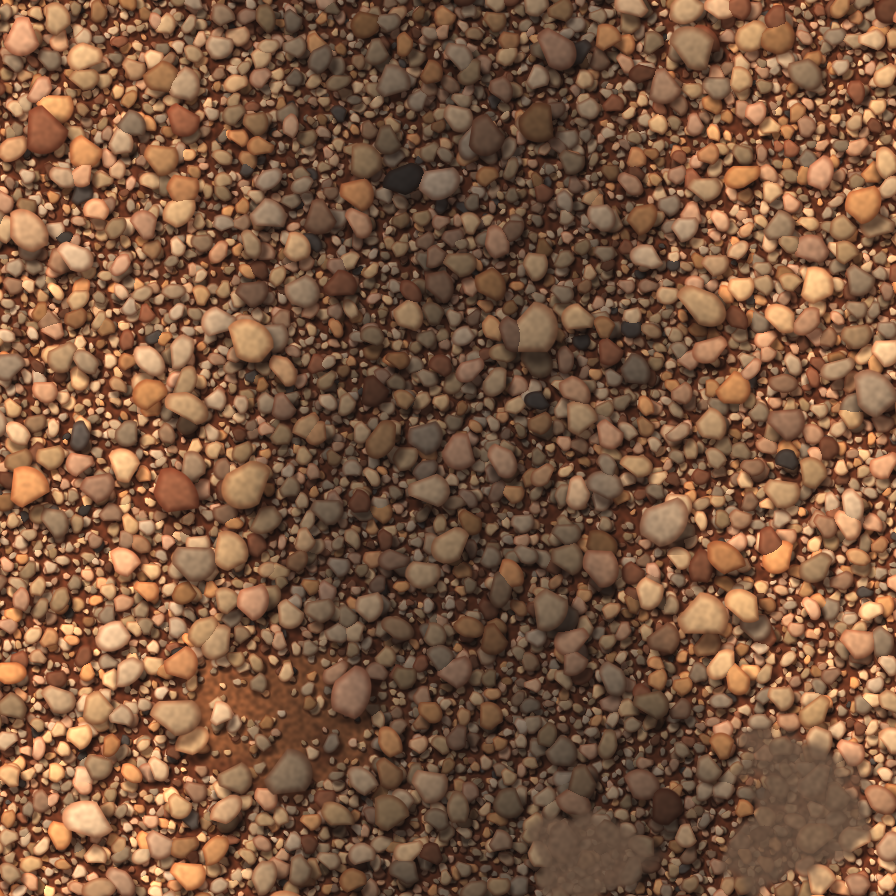
Reproduce this texture procedurally as a Shadertoy shader.

```glsl
// Draws a bed of mixed gravel on reddish soil, half in sun and half in soft shade.
#define FINEST_CELLS 90.0
#define LAYERS 5
#define LAYER_RATIO 0.66
#define EDGE 0.0026
#define SOIL vec3(0.31, 0.165, 0.11)
#define SAND vec3(0.45, 0.29, 0.19)
#define MUD vec3(0.37, 0.285, 0.22)
#define SUN_TINT vec3(1.27, 1.13, 0.98)
#define SHADE_TINT vec3(0.61, 0.575, 0.545)
#define LIGHT_DIR vec2(-0.50, 0.75)
#define SHADOW_SHIFT vec2(0.10, -0.16)

vec4 hash4(vec2 p) {
    vec4 a = fract(p.xyxy * vec4(0.1031, 0.1030, 0.0973, 0.1099));
    a += dot(a, a.wzxy + 33.33);
    return fract((a.xxyz + a.yzzw) * a.zywx);
}

// Gradient noise, roughly -0.7 to 0.7
float cornerSlope(vec2 cell, vec2 f, vec2 corner) {
    return dot(hash4(cell + corner).xy * 2.0 - 1.0, f - corner);
}

float noise(vec2 p) {
    vec2 i = floor(p), f = p - i;
    vec2 u = f * f * (3.0 - 2.0 * f);
    return 1.3 * mix(
        mix(cornerSlope(i, f, vec2(0, 0)), cornerSlope(i, f, vec2(1, 0)), u.x),
        mix(cornerSlope(i, f, vec2(0, 1)), cornerSlope(i, f, vec2(1, 1)), u.x), u.y);
}

// Positive inside an ellipse
float patchField(vec2 p, vec2 centre, vec2 radii) {
    return 1.0 - length((p - centre) / radii);
}

float sandField(vec2 p) { return patchField(p, vec2(0.31, 0.20), vec2(0.13, 0.09)); }

// Zero at the middle of a stone, one on its outline: an oval cut by two facets
float stoneField(vec2 q, float size, vec4 rnd) {
    vec2 axis = normalize(rnd.xy - 0.5001);
    q = vec2(dot(q, axis), dot(q, vec2(-axis.y, axis.x)));
    q /= size * vec2(1.0, mix(0.60, 0.98, rnd.z));
    vec2 facet = normalize(rnd.yw - 0.4999);
    float cutA = dot(q, facet) * mix(1.05, 1.6, rnd.z);
    float cutB = dot(q, vec2(-0.67 * facet.x - 0.74 * facet.y, 0.74 * facet.x - 0.67 * facet.y));
    return max(length(q), max(cutA, cutB * mix(1.05, 1.55, rnd.x)));
}

vec3 stoneColour(vec2 id) {
    vec4 r = hash4(id + 71.7);
    vec3 c = mix(vec3(0.84, 0.72, 0.55), vec3(0.69, 0.64, 0.58), r.x);
    c = mix(c, vec3(0.74, 0.57, 0.48), 0.7 * smoothstep(0.65, 0.8, r.z));
    c = mix(c, vec3(0.78, 0.55, 0.34), 0.75 * smoothstep(0.76, 0.95, r.y));
    c = mix(c, vec3(0.50, 0.33, 0.25), step(0.95, r.z));
    c = mix(c, vec3(0.28, 0.27, 0.27), step(r.z, 0.012));
    return c * mix(0.64, 1.16, r.w);
}

// Paints one size of stone, with its shadows, over the colour below
vec3 paintStones(vec3 below, vec2 p, float cells, float density, float seed, float mottle) {
    vec2 g = p * cells + seed, corner = floor(g - 0.5);
    float field = 9.0, shadow = 9.0;
    vec2 stoneId = corner, offset = vec2(0.001);
    for (int k = 0; k < 4; k++) {
        vec2 id = corner + vec2(k & 1, k >> 1);
        vec4 place = hash4(id);
        vec2 centre = id + 0.5 + 0.74 * (place.xy - 0.5);
        float bare = smoothstep(-0.2, 0.4, sandField((centre - seed) / cells));
        if (place.z > density * (1.0 - 0.75 * bare)) continue;
        vec2 q = g - centre;
        float size = mix(0.35, 0.56, place.w);
        shadow = min(shadow, length(q - SHADOW_SHIFT) / (0.85 * size));
        float d = stoneField(q, size, hash4(id + 53.9));
        if (d < field) { field = d; stoneId = id; offset = q; }
    }
    below *= mix(vec3(0.48, 0.44, 0.43), vec3(1.0), smoothstep(0.75, 1.35, shadow));
    float soft = max(EDGE, 0.9 / iResolution.y) * cells;
    float cover = 1.0 - smoothstep(1.0 - soft, 1.0 + soft, field);
    if (cover <= 0.0) return below;

    // Rounded shading, mottled skin and a reddish rim
    vec2 tilt = normalize(offset + 1e-4) * field * field;
    float light = 0.93 + 0.36 * dot(tilt, LIGHT_DIR) + 0.12 * mottle;
    vec3 rim = mix(vec3(1.0), vec3(0.70, 0.54, 0.48), smoothstep(0.6, 1.05, field));
    return mix(below, stoneColour(stoneId) * light * rim, cover);
}

void mainImage(out vec4 fragColor, in vec2 fragCoord) {
    vec2 p = fragCoord / iResolution.y;
    float ragged = 0.6 * noise(p * 14.0) + 0.35 * noise(p * 37.0);
    float grit = noise(mat2(0.8, 0.6, -0.6, 0.8) * p * 150.0 + 41.0);

    // Soil and sand
    vec3 colour = mix(SOIL, SAND, smoothstep(-0.1, 0.4, sandField(p) + ragged));
    colour *= 1.0 + 0.4 * grit;

    // Stones from fine to coarse
    float cells = FINEST_CELLS;
    for (int i = 0; i < LAYERS; i++) {
        float coarse = float(i) / float(LAYERS - 1);
        float density = mix(0.95, 0.14, coarse * coarse);
        colour = paintStones(colour, p, cells, density, 17.0 * float(i + 1), grit);
        cells *= LAYER_RATIO;
    }

    // Slanting band of shade, dimmer towards the top
    float band = abs(p.x - mix(0.59, 0.45, p.y)) + 0.12 * noise(p * 4.0 + 3.0) + 0.08 * ragged;
    float sun = smoothstep(0.08, 0.38, band) * mix(1.15, 0.70, p.y) + 0.14 * p.y;
    colour *= mix(SHADE_TINT, SUN_TINT, sun);

    // Smooth dried mud in the lower right
    float mud = max(patchField(p, vec2(0.89, 0.09), vec2(0.08, 0.10)),
                    patchField(p, vec2(0.66, 0.04), vec2(0.07, 0.06))) + ragged;
    colour = mix(colour, MUD * (1.0 + 0.15 * grit), 0.85 * smoothstep(0.0, 0.3, mud));

    fragColor = vec4(clamp(colour * 0.95 + vec3(0.055, 0.045, 0.04), 0.0, 1.0), 1.0);
}
```
